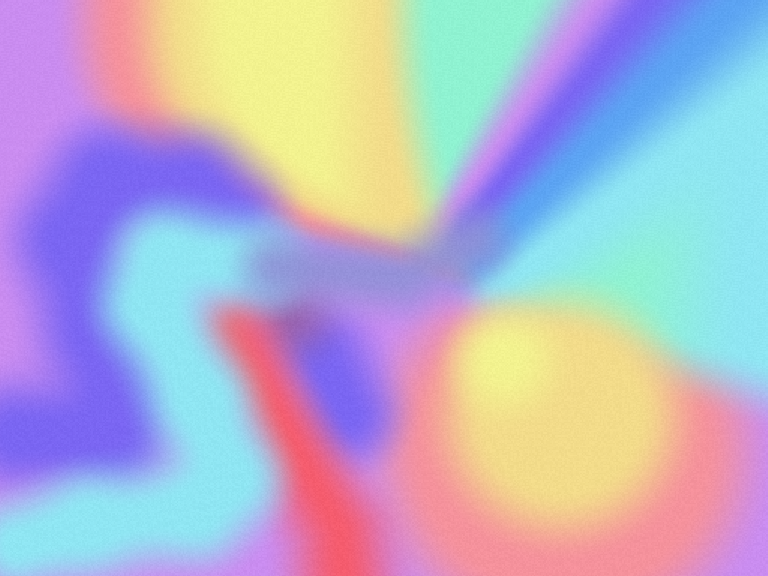
A WebGL 2 fragment shader for this background:

```glsl
#version 300 es
precision highp float;
uniform vec2 u_resolution;
out vec4 fragColor;

// Palette
const vec3 LILAC = vec3(0.79, 0.55, 0.94);
const vec3 VIOLET = vec3(0.48, 0.40, 0.95);
const vec3 BLUE = vec3(0.36, 0.64, 0.95);
const vec3 CYAN = vec3(0.56, 0.90, 0.95);
const vec3 MINT = vec3(0.56, 0.95, 0.82);
const vec3 YELLOW = vec3(0.95, 0.95, 0.56);
const vec3 SAND = vec3(0.95, 0.86, 0.54);
const vec3 CORAL = vec3(0.96, 0.57, 0.61);
const vec3 RED = vec3(0.96, 0.36, 0.43);
const vec3 MAUVE = vec3(0.58, 0.36, 0.62);
const vec3 PERIWINKLE = vec3(0.56, 0.57, 0.84);

// Layout, in units of the canvas height
const vec2 FAN_CENTRE = vec2(0.52, 0.247);
const vec2 DISC_CENTRE = vec2(0.975, 0.28);
const vec2 HALO_CENTRE = vec2(0.98, 0.22);
const vec2 SHINE_CENTRE = vec2(0.875, 0.375);
const float GRAIN_CELLS = 384.0;
const float GRAIN_STRENGTH = 0.03;
const float BEND_SHARPNESS = 45.0;

const vec2 VIOLET_PATH[8] = vec2[8](
  vec2(0.40, 0.62), vec2(0.33, 0.67), vec2(0.19, 0.68), vec2(0.13, 0.583),
  vec2(0.174, 0.427), vec2(0.208, 0.305), vec2(0.19, 0.245), vec2(0.03, 0.245));
const vec2 CYAN_PATH[8] = vec2[8](
  vec2(0.03, 0.055), vec2(0.156, 0.09), vec2(0.34, 0.115), vec2(0.396, 0.17),
  vec2(0.347, 0.305), vec2(0.265, 0.47), vec2(0.29, 0.55), vec2(0.45, 0.545));

float segmentDistance(vec2 p, vec2 a, vec2 b) {
  vec2 ab = b - a;
  return length(p - a - ab * clamp(dot(p - a, ab) / dot(ab, ab), 0.0, 1.0));
}

// Smooth minimum over the segments rounds the bends
float pathDistance(vec2 p, vec2 path[8]) {
  float sum = 0.0;
  for (int i = 0; i < 7; i++) {
    sum += exp(-BEND_SHARPNESS * segmentDistance(p, path[i], path[i + 1]));
  }
  return -log(sum + 1e-20) / BEND_SHARPNESS;
}

float glow(float d, float inner, float outer) {
  return 1.0 - smoothstep(inner, outer, d);
}

float hash(vec2 cell) {
  return fract(sin(dot(cell, vec2(127.1, 311.7))) * 43758.5);
}

// Yellow wedge with a coral left edge
vec3 wedge(vec2 p) {
  float depth = 1.0 - p.y;
  float s = p.x - 0.286 - 5.6 * depth * depth * depth;
  vec3 c = mix(LILAC, CORAL, smoothstep(-0.2, -0.08, s));
  c = mix(c, SAND, smoothstep(-0.09, 0.03, s));
  return mix(c, YELLOW, smoothstep(0.0, 0.12, s) * glow(p.x, 0.54, 0.68));
}

// Bands of colour ordered by angle
vec3 fan(vec2 p) {
  vec2 q = p - FAN_CENTRE;
  float angle = atan(q.y, q.x);
  vec3 c = mix(MINT, CYAN, smoothstep(1.08, 1.3, p.x));
  c = mix(c, CYAN, smoothstep(0.42, 0.64, angle));
  c = mix(c, BLUE, smoothstep(0.64, 0.78, angle));
  c = mix(c, VIOLET, smoothstep(0.78, 0.90, angle));
  c = mix(c, LILAC, smoothstep(0.89, 0.98, angle));
  return mix(c, MINT, smoothstep(0.96, 1.08, angle));
}

void main() {
  vec2 p = gl_FragCoord.xy / u_resolution.y;
  float depth = 1.0 - p.y;

  // Upper half
  vec3 color = wedge(p);
  color = mix(color, fan(p), smoothstep(0.65, 0.755, p.x - 0.4 * depth * depth));

  // Lower half with halo and disc
  vec3 halo = mix(LILAC, CORAL, glow(length(p - HALO_CENTRE), 0.24, 0.38));
  float horizon = 0.488 - 0.31 * (p.x - 0.78);
  color = mix(color, halo, smoothstep(-0.06, 0.07, horizon - p.y));
  color = mix(color, SAND, glow(length(p - DISC_CENTRE), 0.13, 0.26));
  color = mix(color, YELLOW, glow(length(p - SHINE_CENTRE), 0.02, 0.13));

  // Violet ribbon and pocket
  color = mix(color, VIOLET, glow(pathDistance(p, VIOLET_PATH), 0.02, 0.14));
  float pocket = segmentDistance(p, vec2(0.56, 0.38), vec2(0.605, 0.28));
  color = mix(color, VIOLET, glow(pocket, 0.01, 0.13));

  // Red ribbon with a mauve shoulder
  float red = min(segmentDistance(p, vec2(0.405, 0.43), vec2(0.46, 0.323)),
                  segmentDistance(p, vec2(0.46, 0.323), vec2(0.59, 0.08)));
  red = min(red, segmentDistance(p, vec2(0.59, 0.08), vec2(0.6, -0.05)));
  color = mix(color, MAUVE, 0.8 * glow(length(p - vec2(0.5, 0.45)), 0.0, 0.12));
  color = mix(color, RED, glow(red, 0.0, mix(0.14, 0.1, smoothstep(0.0, 0.3, p.y))));

  // Cyan ribbon and the saddle joining it to the fan
  color = mix(color, CYAN, glow(pathDistance(p, CYAN_PATH), 0.015, 0.12));
  float saddle = min(segmentDistance(p, vec2(0.48, 0.535), vec2(0.70, 0.52)),
                     segmentDistance(p, vec2(0.70, 0.52), vec2(0.82, 0.58)));
  color = mix(color, PERIWINKLE, 0.9 * glow(saddle, 0.0, 0.105));

  // Fine grain
  color += GRAIN_STRENGTH * (hash(floor(p * GRAIN_CELLS)) - 0.5);
  fragColor = vec4(clamp(color, 0.0, 1.0), 1.0);
}
```
